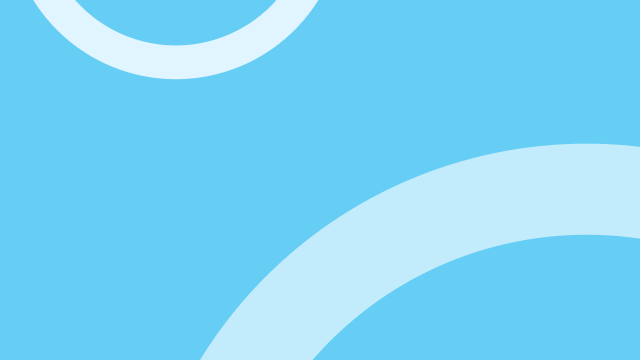
A Shadertoy shader for this background:

```glsl
#define SKY_BLUE vec3(0.400, 0.808, 0.962)
#define PALE_BLUE vec3(0.762, 0.925, 0.988)
#define ICE_WHITE vec3(0.880, 0.960, 1.000)
// Rings in canvas heights: centre, then middle radius and half width
#define LARGE_CENTRE vec2(1.6296, -0.6593)
#define LARGE_SIZE vec2(1.1337, 0.1265)
#define SMALL_CENTRE vec2(0.4884, 1.2465)
#define SMALL_SIZE vec2(0.4196, 0.0469)

// Signed distance to a ring
float ringDistance(vec2 p, vec2 centre, vec2 size) {
    return abs(length(p - centre) - size.x) - size.y;
}

// Coverage of a shape, softened over one pixel
float coverage(float dist) {
    return clamp(0.5 - dist * iResolution.y, 0.0, 1.0);
}

void mainImage(out vec4 fragColor, in vec2 fragCoord) {
    vec2 p = fragCoord / iResolution.y;

    // Flat sky with two rings cut off by the canvas edges
    vec3 color = SKY_BLUE;
    color = mix(color, PALE_BLUE, coverage(ringDistance(p, LARGE_CENTRE, LARGE_SIZE)));
    color = mix(color, ICE_WHITE, coverage(ringDistance(p, SMALL_CENTRE, SMALL_SIZE)));

    fragColor = vec4(color, 1.0);
}
```
